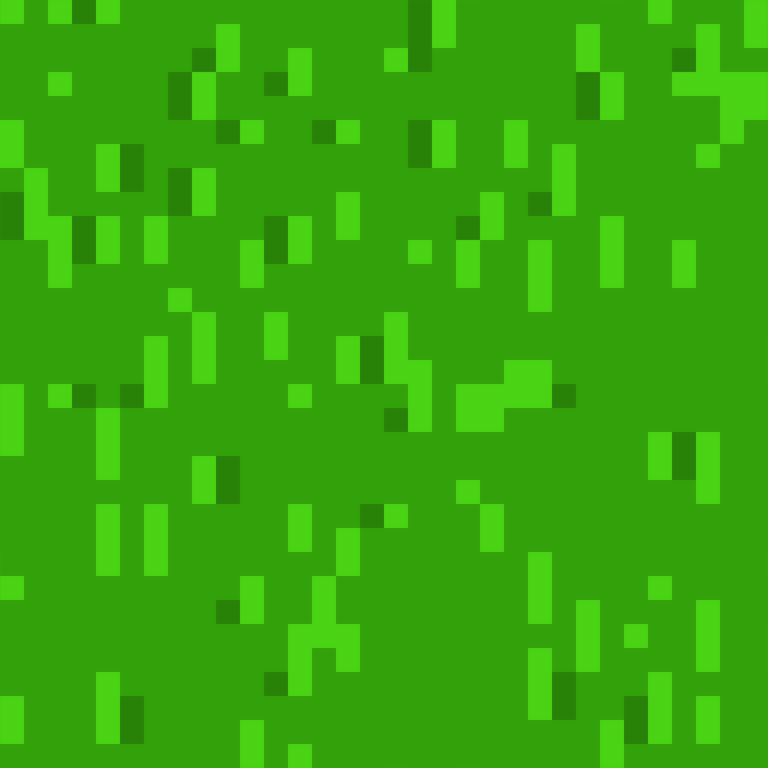
Write a three.js fragment shader that draws this texture.

```glsl
#define GRID 32.0
#define SLOT 6.0
#define EDGE 0.03
#define EVEN_DENSITY 0.82
#define ODD_DENSITY 0.08
#define MIXED_DENSITY 0.48
#define SHADOW_CHANCE 0.3
#define LEFT_SHARE 0.8
#define GRASS vec3(0.200, 0.631, 0.035)
#define BLADE vec3(0.290, 0.825, 0.080)
#define SHADE vec3(0.161, 0.510, 0.033)

varying vec2 vUv;

float hash(vec2 key, float seed) {
  vec3 p = fract(vec3(key.xyx + seed * 7.31) * vec3(0.1031, 0.1030, 0.0973));
  p += dot(p, p.yzx + 33.33);
  return fract((p.x + p.y) * p.z);
}

// Tidy alternating columns on the left, an even mix on the right
float columnDensity(float column) {
  float tidy = mod(column, 2.0) < 0.5 ? EVEN_DENSITY : ODD_DENSITY;
  return mix(tidy, MIXED_DENSITY, smoothstep(0.3, 0.65, column / GRID));
}

// One possible blade per slot of a column.
// x: blade covers the cell, y: its shadow rows, z: shadow side (-1 or 1)
vec3 bladeAt(vec2 cell) {
  float y = cell.y + floor(hash(vec2(cell.x, 0.0), 1.0) * SLOT);
  vec2 key = vec2(cell.x, floor(y / SLOT));
  float row = y - key.y * SLOT;

  float size = hash(key, 2.0);
  float len = 1.0 + step(0.25, size) + step(0.7, size);
  float start = floor(hash(key, 3.0) * (SLOT - len));
  float rise = row - start;
  float grows = step(hash(key, 4.0), columnDensity(cell.x));

  float shadowLen = min(len, hash(key, 5.0) < 0.3 ? 1.0 : 2.0);
  float casts = grows * step(hash(key, 6.0), SHADOW_CHANCE);
  float side = hash(key, 7.0) < LEFT_SHARE ? -1.0 : 1.0;

  float above = step(-0.5, rise);
  return vec3(grows * above * step(rise, len - 0.5),
              casts * above * step(rise, shadowLen - 0.5), side);
}

vec3 cellColor(vec2 cell) {
  vec3 fromRight = bladeAt(cell + vec2(1.0, 0.0));
  vec3 fromLeft = bladeAt(cell - vec2(1.0, 0.0));
  float shadow = max(fromRight.y * step(fromRight.z, 0.0),
                     fromLeft.y * step(0.0, fromLeft.z));
  vec3 color = mix(GRASS, SHADE, shadow);
  return mix(color, BLADE, bladeAt(cell).x);
}

void main() {
  // Blend the four nearest cells across a narrow border
  vec2 p = vUv * GRID - 0.5;
  vec2 cell = floor(p);
  vec2 blend = smoothstep(0.5 - EDGE, 0.5 + EDGE, fract(p));
  vec3 lower = mix(cellColor(cell), cellColor(cell + vec2(1.0, 0.0)), blend.x);
  vec3 upper = mix(cellColor(cell + vec2(0.0, 1.0)), cellColor(cell + 1.0), blend.x);
  gl_FragColor = vec4(mix(lower, upper, blend.y), 1.0);
}
```
